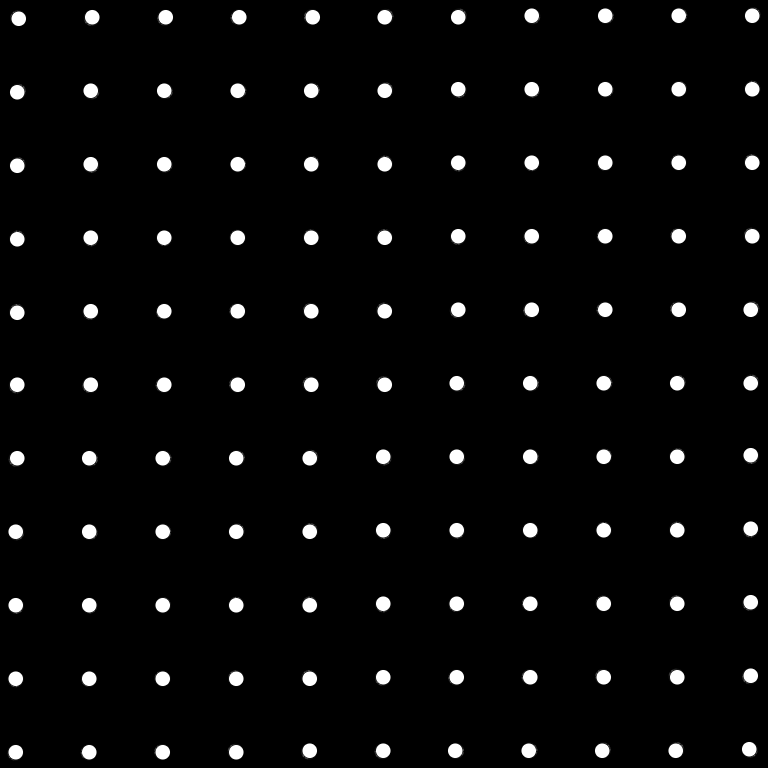
Write a Shadertoy shader that draws this pattern.

```glsl
// Grid of small white dots on black, slightly sheared, each snapped to a fine raster with a faint fringe.

const float RASTER = 512.0;              // raster steps across the canvas
const float PITCH = 48.958 / RASTER;     // spacing of the dots
const float SHEAR = 0.193 / RASTER;      // sideways drift per row and column
const float DOT_RADIUS = 4.85 / RASTER;
const float FRINGE_RADIUS = 5.35 / RASTER;
const vec3 BACKGROUND = vec3(0.0);
const vec3 DOT_COLOR = vec3(1.0);

// Antialiased coverage of a disc around the origin
float disc(vec2 p, float radius, float pixel) {
    return clamp(0.5 - (length(p) - radius) / pixel, 0.0, 1.0);
}

// Unsnapped centre of the dot in a grid cell
vec2 latticePoint(vec2 cell, float pitch, float shear) {
    return 0.5 + pitch * cell + shear * cell.yx;
}

// Middle of the raster square that holds the point
vec2 snapToRaster(vec2 p, float steps) {
    vec2 q = p * steps + vec2(0.001, -0.001);
    return vec2(floor(q.x) + 0.5, ceil(q.y) - 0.5) / steps;
}

// Broken fringe, strongest on the side the dot was snapped away from
float fringe(vec2 p, vec2 drift, float radius, float pixel) {
    vec2 side = drift / max(length(drift), 1e-5);
    float facing = smoothstep(0.7, 1.0, dot(p, side) / max(length(p), 1e-5));
    float angle = atan(p.y, p.x);
    float ticks = 0.5 + 0.3 * sin(12.0 * angle) + 0.2 * sin(20.0 * angle);
    return disc(p - drift, radius, pixel) * (0.07 + 0.3 * facing * ticks);
}

void mainImage(out vec4 fragColor, in vec2 fragCoord) {
    vec2 uv = fragCoord / iResolution.xy;
    float pixel = 1.0 / iResolution.y;

    // Nearest dot
    vec2 cell = round((uv - 0.5) / PITCH);
    vec2 exact = latticePoint(cell, PITCH, SHEAR);
    vec2 center = snapToRaster(exact, RASTER);
    vec2 p = uv - center;

    // Dot over its fringe
    float body = disc(p, DOT_RADIUS, pixel);
    float glow = fringe(p, exact - center, FRINGE_RADIUS, pixel);
    fragColor = vec4(mix(BACKGROUND, DOT_COLOR, max(body, glow)), 1.0);
}
```
